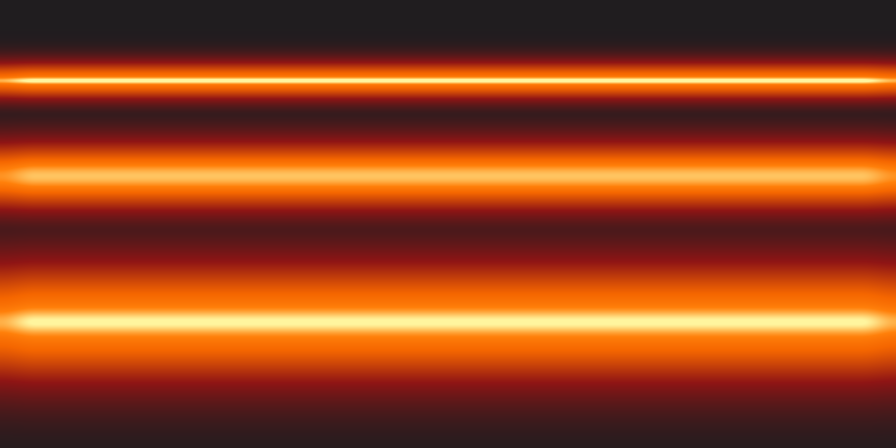
This background is drawn by a Shadertoy shader. Its source:

```glsl
// Three horizontal bands of glowing heat, from a thin hot line to a broad ember, on charcoal.

// Heat ramp colours and the heat at which each is reached
const vec3 CHARCOAL = vec3(0.125, 0.112, 0.122);
const vec3 CRIMSON  = vec3(0.560, 0.080, 0.080);
const vec3 ORANGE   = vec3(0.960, 0.400, 0.000);
const vec3 AMBER    = vec3(1.000, 0.500, 0.040);
const vec3 CREAM    = vec3(1.000, 0.960, 0.620);
const float CRIMSON_HEAT = 0.34;
const float ORANGE_HEAT  = 0.64;
const float AMBER_HEAT   = 0.76;

// Band values, ordered from the top down; lengths are in canvas heights
const vec3 BAND_Y     = vec3(0.820, 0.607, 0.281);
const vec3 GLOW_WIDTH = vec3(0.047, 0.086, 0.151);
const vec3 GLOW_HEAT  = vec3(0.72, 0.76, 0.76);
const vec3 CORE_WIDTH = vec3(0.0065, 0.0235, 0.0235);
const vec3 CORE_HEAT  = vec3(0.33, 0.14, 0.25);

const float BLEND_POWER = 4.0;   // higher keeps neighbouring glows more separate
const float EDGE_WIDTH  = 0.04;  // side fade, in canvas widths
const float EDGE_GLOW   = 0.95;  // glow left at the sides
const float EDGE_CORE   = 0.55;  // core left at the sides

vec3 gaussian(vec3 distance, vec3 width) {
    vec3 t = distance / width;
    return exp(-t * t);
}

vec3 heatColor(float heat) {
    vec3 color = mix(CHARCOAL, CRIMSON, clamp(heat / CRIMSON_HEAT, 0.0, 1.0));
    color = mix(color, ORANGE, clamp((heat - CRIMSON_HEAT) / (ORANGE_HEAT - CRIMSON_HEAT), 0.0, 1.0));
    color = mix(color, AMBER, clamp((heat - ORANGE_HEAT) / (AMBER_HEAT - ORANGE_HEAT), 0.0, 1.0));
    return mix(color, CREAM, clamp((heat - AMBER_HEAT) / (1.0 - AMBER_HEAT), 0.0, 1.0));
}

void mainImage(out vec4 fragColor, in vec2 fragCoord) {
    vec2 uv = fragCoord / iResolution.xy;

    // Fade towards the left and right sides
    float inside = smoothstep(0.0, EDGE_WIDTH, min(uv.x, 1.0 - uv.x));

    // Wide glow and narrow core of all three bands at once
    vec3 offset = uv.y - BAND_Y;
    vec3 coreWidth = max(CORE_WIDTH, vec3(1.0 / iResolution.y));
    vec3 glow = GLOW_HEAT * gaussian(offset, GLOW_WIDTH) * mix(EDGE_GLOW, 1.0, inside);
    vec3 core = CORE_HEAT * gaussian(offset, coreWidth) * mix(EDGE_CORE, 1.0, inside);

    // Smooth maximum of the bands
    vec3 powered = pow(glow + core, vec3(BLEND_POWER));
    float heat = pow(dot(powered, vec3(1.0)), 1.0 / BLEND_POWER);

    fragColor = vec4(heatColor(heat), 1.0);
}
```
